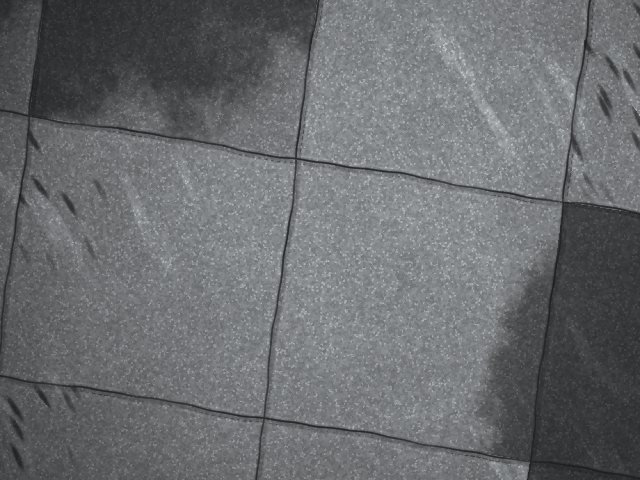
Give the GLSL for this texture, as a WebGL 2 fragment shader.

```glsl
#version 300 es
precision highp float;
// Grey brushed fabric sewn in a tilted grid of square panels, about two and a half across.
// A skewed lattice gives the panels and puckered double seams; layered sines shape the
// nap and creases, and cellular noise gives the fine glittering grain.
uniform vec2 u_resolution;
out vec4 outColor;

// Lattice, in units of canvas height
const vec2 JOINT = vec2(0.618, 0.670);
const vec2 ACROSS = vec2(0.556, -0.090);
const vec2 UP = vec2(0.070, 0.540);
// Seams
const float SEAM_HALF_WIDTH = 0.0022;
const float STITCH_OFFSET = 0.0085;
const float STITCH_FREQ = 75.0;
const float SEAM_WOBBLE = 0.0028;
// Fabric and light
const vec3 FABRIC = vec3(0.540, 0.551, 0.562);
const vec3 SEAM_COLOR = vec3(0.105, 0.106, 0.115);
const vec2 LIGHT_CENTER = vec2(0.80, 0.58);
const float LIGHT_FALLOFF = 0.55;
const float DARK_NAP = 0.50;
const float GRAIN_SCALE = 210.0;
const vec2 BRUSH_DIR = vec2(0.50, -0.866);

vec2 hash2(vec2 p) {
  return fract(sin(vec2(dot(p, vec2(127.1, 311.7)), dot(p, vec2(269.5, 183.3)))) * 43758.5);
}

// Distance to the nearest scattered point, and a random value for that point
vec2 cellular(vec2 p) {
  vec2 base = floor(p), best = vec2(9.0, 0.0);
  for (int j = -1; j <= 1; j++)
    for (int i = -1; i <= 1; i++) {
      vec2 id = base + vec2(i, j);
      vec2 h = hash2(id);
      float d = length(id + h - p);
      if (d < best.x) best = vec2(d, fract(h.x * 7.3 + h.y * 3.7));
    }
  return best;
}

// Layered, folded sines, roughly -1 to 1
float waves(vec2 p) {
  float sum = 0.0, amp = 0.5;
  for (int i = 0; i < 6; i++) {
    sum += amp * sin(p.x + 1.7 * sin(p.y + float(i)));
    p = mat2(0.8, 0.6, -0.6, 0.8) * p * 1.9 + 2.3;
    amp *= 0.62;
  }
  return sum;
}

// Panels whose nap lies away from the light
float darkNap(vec2 id) {
  return (id.x < 0.0 && id.y >= 0.0) || (id.x > 0.0 && id.y < 0.0) ? 1.0 : 0.0;
}

float line(float d, float halfWidth, float soft) {
  return 1.0 - smoothstep(halfWidth - soft, halfWidth + soft, abs(d));
}

// x: dark thread and fold, y: raised pale edge; d is signed, t runs along the seam
vec2 seam(float d, float t, float soft) {
  d += SEAM_WOBBLE * (sin(t * 13.0) + 0.5 * sin(t * 31.0 + 1.0) + 0.25 * sin(t * 83.0));
  float wear = 0.65 + 0.35 * sin(t * 17.0 + 2.0 * sin(t * 7.0));
  float dash = smoothstep(-0.5, 0.5, sin(t * STITCH_FREQ * 6.283) + 0.9 * sin(t * 9.0));
  float fold = line(d, SEAM_HALF_WIDTH, soft) * (0.7 + 0.3 * wear);
  float stitch = line(d - STITCH_OFFSET, 0.0013, soft) * dash * wear * 0.75;
  float hollow = 0.28 * exp(-pow((d - 0.003) / 0.008, 2.0));
  float ridge = line(d + 0.007, 0.002, 0.003) * wear + 0.6 * line(d - 0.014, 0.002, 0.003);
  return vec2(max(max(fold, stitch), hollow), ridge);
}

void main() {
  vec2 p = gl_FragCoord.xy / u_resolution.y;
  float soft = max(1.0 / u_resolution.y, 0.0008);
  mat2 lattice = mat2(ACROSS, UP);
  vec2 cell = inverse(lattice) * (p - JOINT);
  vec2 id = floor(cell), local = cell - id;

  // Nap: dark panels with brushed light areas, light panels with rubbed dark areas
  float ragged = waves(p * 14.0) + 0.35 * (cellular(p * 75.0).y - 0.5);
  float dark = darkNap(id);
  float brushed = smoothstep(0.0, 0.75, 0.9 * local.x - 1.7 * local.y + 0.3 * ragged + 0.15);
  float bordering = darkNap(id + vec2(1.0, 0.0)) * (1.0 - dark);
  float rubbed = smoothstep(0.80, 0.94, local.x - 0.12 * local.y + 0.05 + 0.07 * ragged);
  rubbed *= 1.0 - smoothstep(0.65, 0.95, local.y);
  float spot = exp(-18.0 * dot(local - vec2(0.44, 0.60), local - vec2(0.44, 0.60)) * 4.0);
  rubbed = max(rubbed * 0.85, spot * smoothstep(-0.5, 0.8, ragged) * 0.4);
  float leftSide = id.x < 0.0 ? 1.0 : 0.25;
  float nap = mix(1.0, DARK_NAP, max(dark * (1.0 - 0.75 * brushed * leftSide), bordering * rubbed));

  // Brushed sheen and short dark creases beside the seams of alternate columns
  vec2 brush = vec2(dot(p, vec2(-BRUSH_DIR.y, BRUSH_DIR.x)), dot(p, BRUSH_DIR));
  brush.x += 0.006 * sin(brush.y * 19.0);
  float sheen = smoothstep(0.15, 0.95, waves(brush * vec2(42.0, 6.0)));
  sheen *= smoothstep(-0.2, 0.8, waves(p * 4.0 + 3.0));
  vec2 fleck = cellular(brush * vec2(48.0, 10.0));
  float crease = (1.0 - smoothstep(0.12, 0.42, fleck.x)) * step(0.58, fleck.y);
  crease *= mod(id.x, 2.0) * (1.0 - dark) * (1.0 - smoothstep(0.22, 0.38, local.x));
  crease *= smoothstep(0.35, 0.6, local.y + (id.x > 0.0 ? 0.4 : 0.0));

  // Light falls off towards the corners; grain glitters on top
  float reach = distance(p, LIGHT_CENTER);
  float tone = nap * (1.0 - LIGHT_FALLOFF * reach * reach) * (1.0 + 0.035 * ragged);
  tone *= (1.0 + 0.22 * sheen) * (1.0 - 0.5 * crease);
  vec2 fine = cellular(p * GRAIN_SCALE), coarse = cellular(p * GRAIN_SCALE * 0.45 + 7.0);
  float grain = 0.20 * (fine.y - 0.5) + 0.08 * (coarse.y - 0.5);
  grain += 0.20 * step(0.88, fine.y) * (1.0 - smoothstep(0.1, 0.6, fine.x));
  vec3 color = FABRIC * tone * (1.0 + grain);

  // Seams along both lattice directions
  float area = abs(determinant(lattice));
  vec2 gap = (fract(cell + 0.5) - 0.5) * area / vec2(length(UP), length(ACROSS));
  vec2 upright = seam(gap.x, cell.y * length(UP), soft);
  vec2 level = seam(-gap.y, cell.x * length(ACROSS) + 0.4, soft);
  color *= 1.0 + 0.16 * max(upright.y, level.y);
  color = mix(color, SEAM_COLOR, 0.88 * max(upright.x, level.x));
  outColor = vec4(color, 1.0);
}
```
